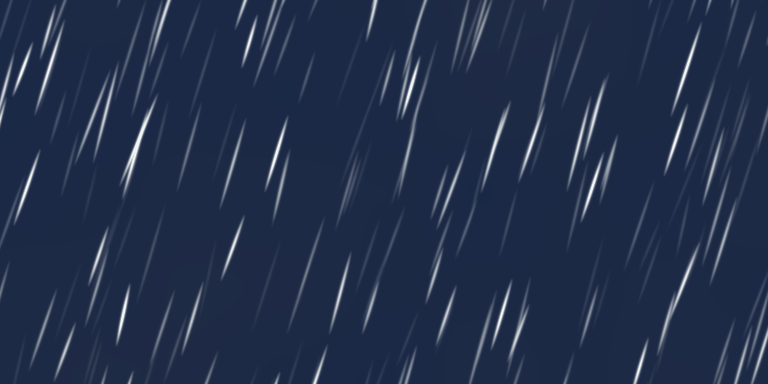
This texture is drawn by a Shadertoy shader. Its source:

```glsl
const int STREAK_COUNT = 220;
const float MARGIN = 0.12;                       // scatter beyond the canvas edge
const vec2 HALF_LENGTH = vec2(0.075, 0.145);     // shortest, longest
const vec2 TILT = vec2(0.20, 0.40);              // radians from vertical
const vec2 WIDTH = vec2(0.0040, 0.0047);         // faint, bright
const vec2 STRENGTH = vec2(0.08, 1.25);          // faint, bright
const float FAINT_BIAS = 2.2;
const vec3 NIGHT_BLUE = vec3(0.102, 0.158, 0.275);
const vec3 NIGHT_GREY = vec3(0.120, 0.168, 0.268);
const vec3 RAIN_WHITE = vec3(0.95, 0.96, 0.96);

float hash(float n) {
    return fract(sin(n * 12.9898 + 4.137) * 43758.547);
}

float hash2(vec2 cell) {
    return hash(cell.x + 57.0 * cell.y);
}

float valueNoise(vec2 p) {
    vec2 cell = floor(p);
    vec2 f = fract(p);
    f = f * f * (3.0 - 2.0 * f);
    float low = mix(hash2(cell), hash2(cell + vec2(1, 0)), f.x);
    float high = mix(hash2(cell + vec2(0, 1)), hash2(cell + vec2(1, 1)), f.x);
    return mix(low, high, f.y);
}

// Soft needle: brightest in the middle, fading and thinning to both tips
float streak(vec2 p, float tilt, float halfLength, float width) {
    vec2 along = vec2(sin(tilt), cos(tilt));
    float t = dot(p, along) / halfLength;
    float taper = max(1.0 - t * t, 0.0);
    float across = dot(p, vec2(along.y, -along.x)) / (width * (0.6 + 0.4 * taper));
    return taper * exp(-across * across);
}

void mainImage(out vec4 fragColor, in vec2 fragCoord) {
    vec2 uv = fragCoord / iResolution.y;
    float aspect = iResolution.x / iResolution.y;
    float pixel = 1.0 / iResolution.y;

    // Dim, slowly varying sky
    vec3 color = mix(NIGHT_BLUE, NIGHT_GREY, valueNoise(uv * 4.0));

    // Scattered rain, ranked from faint to bright and blended as light
    float remaining = 1.0;
    for (int i = 0; i < STREAK_COUNT; i++) {
        float id = float(i);
        float rank = (id + 0.5) / float(STREAK_COUNT);
        vec2 spot = vec2(hash(id + 0.13), hash(id + 311.7));
        vec2 center = mix(vec2(-MARGIN), vec2(aspect, 1.0) + MARGIN, spot);
        float spread = 0.5 * (hash(id + 523.1) + hash(id + 677.9));
        float tilt = mix(TILT.x, TILT.y, spread);
        float halfLength = mix(HALF_LENGTH.x, HALF_LENGTH.y, hash(id + 841.3));
        float width = max(mix(WIDTH.x, WIDTH.y, rank), pixel);
        float strength = mix(STRENGTH.x, STRENGTH.y, pow(rank, FAINT_BIAS));
        float light = strength * streak(uv - center, tilt, halfLength, width);
        remaining *= 1.0 - min(light, 1.0);
    }

    fragColor = vec4(mix(color, RAIN_WHITE, 1.0 - remaining), 1.0);
}
```
